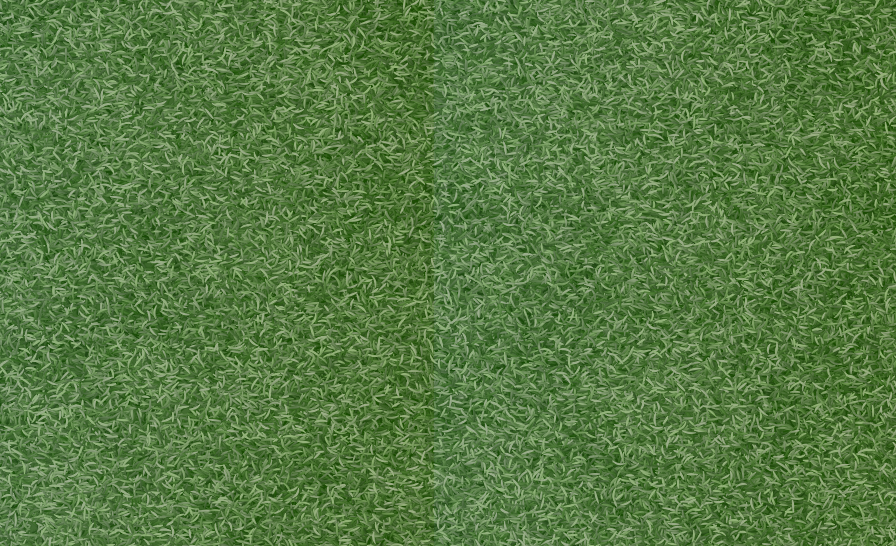
A Shadertoy shader for this texture:

```glsl
// Dense short turf: layered, randomly turned grass blades over two faintly mismatched strips.
#define CELLS 70.0        // blade cells per canvas height
#define LAYERS 6          // stacked blade layers, deepest first
#define HALF_WIDTH 0.138  // blade half width, in cells
#define HALF_LENGTH 0.82  // longest blade half length, in cells
#define SHADOW 0.15       // darkening beside each blade
#define CONTRAST 1.25     // final tone gain
#define BRIGHTNESS 0.52   // tone that the gain pivots to
#define SEAM 0.484        // strip boundary, as a share of the width
#define DARK_GREEN vec3(0.15, 0.32, 0.075)
#define LIGHT_GREEN vec3(0.55, 0.655, 0.465)
#define TINT vec3(0.022, -0.010, 0.040)

const float PI = 3.14159;

vec4 hash4(vec2 p) {
    vec4 h = fract(p.xyxy * vec4(0.1031, 0.1030, 0.0973, 0.1099));
    h += dot(h, h.wzxy + 33.33);
    return fract((h.xxyz + h.yzzw) * h.zywx);
}

// Lays the blade of one cell over a surface of (tone, tint).
vec2 addBlade(vec2 surface, vec2 p, vec2 cell, float depth, float pixel) {
    vec4 place = hash4(cell + 7.3);
    vec4 look = hash4(cell + 191.7);

    // Turn towards the blade axis, leaning slightly to the horizontal
    float angle = PI * place.z - 0.2 * sin(2.0 * PI * place.z);
    float c = cos(angle), s = sin(angle);
    vec2 q = mat2(c, -s, s, c) * (p - cell - place.xy);

    // Curved, tapering capsule
    float halfLength = HALF_LENGTH * mix(0.5, 1.0, place.w);
    float along = clamp(q.x / halfLength, -1.0, 1.0);
    q.y += (look.z - 0.5) * 0.8 * q.x * q.x;
    float width = HALF_WIDTH * (1.0 - 0.45 * along * along);
    float d = length(vec2(max(abs(q.x) - halfLength, 0.0), q.y)) - width;

    // Soft contact shadow, then the lit blade
    surface.x *= 1.0 - SHADOW * (1.0 - smoothstep(0.0, 0.2, d));
    float tone = mix(0.25, 0.70, depth) + (look.x - 0.5) * 0.8;
    tone += 0.10 * along + 0.08 * clamp(q.y / width, -1.0, 1.0);
    float cover = clamp(0.5 - d / pixel, 0.0, 1.0);
    return mix(surface, vec2(tone, look.y * 2.0 - 1.0), cover);
}

// Broad uneven growth from layered sines, about -1 to 1
float patches(vec2 p) {
    float sum = 0.0, weight = 0.5;
    for (int i = 0; i < 4; i++) {
        sum += weight * sin(p.x + 1.7 * sin(p.y)) * cos(p.y * 1.2 - sin(p.x));
        p = mat2(1.4, 1.1, -1.1, 1.4) * p + 2.3;
        weight *= 0.7;
    }
    return sum;
}

void mainImage(out vec4 fragColor, in vec2 fragCoord) {
    vec2 uv = fragCoord / iResolution.y;
    float across = fragCoord.x / iResolution.x;
    float pixel = CELLS / iResolution.y;
    vec2 surface = vec2(0.28, 0.0);

    // Blades from the ground up
    for (int k = 0; k < LAYERS; k++) {
        float layer = float(k);
        vec2 p = uv * CELLS + layer * vec2(137.37, 71.61);
        vec2 home = floor(p);
        for (int j = -1; j <= 1; j++)
            for (int i = -1; i <= 1; i++)
                surface = addBlade(surface, p, home + vec2(i, j),
                                   layer / float(LAYERS - 1), pixel);
    }

    // Each strip drifts from pale and cool to deep and warm
    float strip = across < SEAM ? across / SEAM : (across - SEAM) / (1.0 - SEAM);
    float drift = 0.5 - strip;
    float tone = BRIGHTNESS + (surface.x - 0.5) * CONTRAST;
    tone += 0.10 * drift + 0.07 * patches(uv * 8.0);

    vec3 color = mix(DARK_GREEN, LIGHT_GREEN, clamp(tone, -0.1, 1.1));
    color += TINT * surface.y + vec3(-0.010, 0.0, 0.03) * drift;
    fragColor = vec4(clamp(color, 0.0, 1.0), 1.0);
}
```
